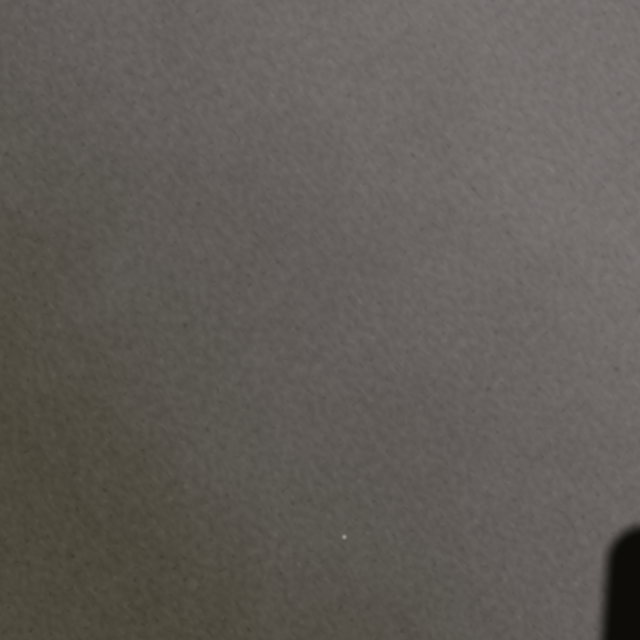
Give the GLSL for this texture, as a WebGL 1 fragment shader.

```glsl
precision highp float;

uniform vec2 u_resolution;

const vec3 DEEP_OLIVE   = vec3(0.300, 0.283, 0.237);
const vec3 DIM_GREY     = vec3(0.348, 0.333, 0.309);
const vec3 MID_GREY     = vec3(0.390, 0.371, 0.359);
const vec3 LIGHT_GREY   = vec3(0.457, 0.437, 0.431);
const vec3 CORNER_BLACK = vec3(0.050, 0.046, 0.036);
const vec3 SPECK_WHITE  = vec3(0.62, 0.61, 0.58);

const vec4  TONE_STOPS    = vec4(0.17, 0.33, 0.50, 0.76);
const vec2  LIGHT_SLOPE   = vec2(0.49, 0.42); // brightening to the upper right
const float LIGHT_OFFSET  = 0.02;
const float CLOUD_SCALE   = 4.0;
const float CLOUD_AMOUNT  = 0.07;
const float STREAK_ANGLE  = -0.9;
const vec2  MOTTLE_SCALE  = vec2(16.0, 30.0);  // along and across the streaks
const float MOTTLE_AMOUNT = 0.012;
const vec2  GRAIN_SCALE   = vec2(62.0, 88.0);
const float GRAIN_AMOUNT  = 0.032;
const float FINE_SCALE    = 1.6;
const float FINE_AMOUNT   = 0.018;
const float PIT_SHADE     = 0.055;             // pits in the shade and in the light
const float PIT_LIGHT     = 0.035;
const float FLECK_AMOUNT  = 0.030;
const float SPECK_CELLS   = 10.0;
const float SPECK_CHANCE  = 0.03;
const float SPECK_RADIUS  = 0.006;
const vec2  BLOCK_CENTER  = vec2(1.042, 0.02);
const vec2  BLOCK_HALF    = vec2(0.100, 0.158);
const float BLOCK_ROUND   = 0.055;
const float BLOCK_LEAN    = 0.07;
const float BLOCK_BLUR    = 0.015;

float hash(vec2 p) {
  vec3 q = fract(vec3(p.xyx) * 0.1031);
  q += dot(q, q.yzx + 33.33);
  return fract((q.x + q.y) * q.z);
}

vec2 gradientAt(vec2 cell) {
  float angle = 6.28318 * hash(cell);
  return vec2(cos(angle), sin(angle));
}

// Gradient noise, roughly -0.7 to 0.7
float noise(vec2 p) {
  vec2 i = floor(p);
  vec2 f = p - i;
  vec2 w = f * f * f * (f * (f * 6.0 - 15.0) + 10.0);
  vec2 e = vec2(1.0, 0.0);
  float a = dot(gradientAt(i), f);
  float b = dot(gradientAt(i + e.xy), f - e.xy);
  float c = dot(gradientAt(i + e.yx), f - e.yx);
  float d = dot(gradientAt(i + e.xx), f - e.xx);
  return mix(mix(a, b, w.x), mix(c, d, w.x), w.y);
}

vec2 rotate(vec2 p, float angle) {
  float c = cos(angle);
  float s = sin(angle);
  return vec2(c * p.x + s * p.y, c * p.y - s * p.x);
}

float roundedBox(vec2 p, vec2 halfSize, float radius) {
  vec2 q = abs(p) - halfSize + radius;
  return length(max(q, 0.0)) + min(max(q.x, q.y), 0.0) - radius;
}

float ramp(float low, float high, float x) {
  return clamp((x - low) / (high - low), 0.0, 1.0);
}

// Four-stop ramp from olive shade to light grey
vec3 wallColor(float tone) {
  vec3 color = mix(DEEP_OLIVE, DIM_GREY, ramp(TONE_STOPS.x, TONE_STOPS.y, tone));
  color = mix(color, MID_GREY, ramp(TONE_STOPS.y, TONE_STOPS.z, tone));
  return mix(color, LIGHT_GREY, ramp(TONE_STOPS.z, TONE_STOPS.w, tone));
}

// Mottled, softly streaked grain with small dark pits and pale flecks
float grain(vec2 uv, float tone) {
  vec2 along = rotate(uv, STREAK_ANGLE);
  vec2 p = along * GRAIN_SCALE + 200.0;
  float relief = MOTTLE_AMOUNT * noise(along * MOTTLE_SCALE + 71.0);
  relief += GRAIN_AMOUNT * noise(p) + FINE_AMOUNT * noise(p * FINE_SCALE + 37.0);
  float pits = smoothstep(0.26, 0.75, noise(p * vec2(1.3, 1.1) + 91.0));
  float flecks = smoothstep(0.24, 0.72, noise(p * 1.1 + 153.0));
  float pitDepth = mix(PIT_SHADE, PIT_LIGHT, clamp(tone, 0.0, 1.0));
  return relief - pitDepth * pits + FLECK_AMOUNT * flecks;
}

// Rare bright points, one at most per cell
float specks(vec2 uv) {
  vec2 cell = floor(uv * SPECK_CELLS);
  vec2 offset = 0.2 + 0.6 * vec2(hash(cell + 11.0), hash(cell + 47.0));
  float dist = length(uv - (cell + offset) / SPECK_CELLS);
  float present = step(hash(cell + 83.0), SPECK_CHANCE);
  return present * (1.0 - smoothstep(0.0, SPECK_RADIUS, dist));
}

void main() {
  vec2 uv = gl_FragCoord.xy / u_resolution;

  // Broad lighting with soft clouds
  float clouds = noise(uv * CLOUD_SCALE + 5.0) + 0.5 * noise(uv * CLOUD_SCALE * 2.3 + 19.0);
  float tone = LIGHT_OFFSET + dot(uv, LIGHT_SLOPE) + CLOUD_AMOUNT * clouds;

  // Surface texture
  vec3 color = wallColor(tone) + grain(uv, tone);
  color = mix(color, SPECK_WHITE, specks(uv));

  // Blurred dark block in the lower right corner
  vec2 blockPoint = uv - BLOCK_CENTER;
  blockPoint.x -= BLOCK_LEAN * blockPoint.y;
  float block = roundedBox(blockPoint, BLOCK_HALF, BLOCK_ROUND);
  color = mix(CORNER_BLACK, color, smoothstep(-BLOCK_BLUR, BLOCK_BLUR, block));
  gl_FragColor = vec4(color, 1.0);
}
```
